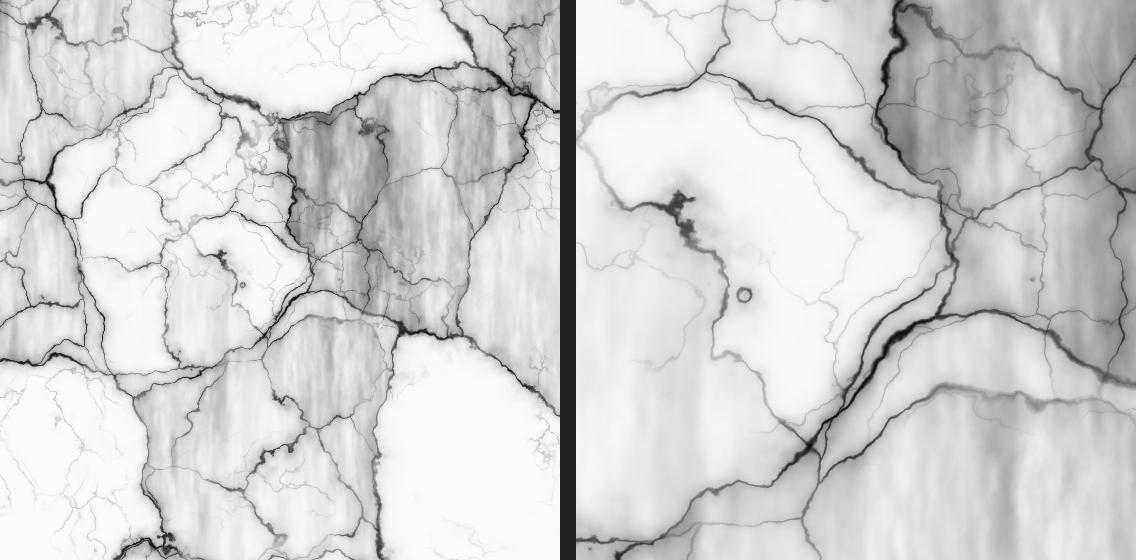
Left, the full canvas; right, a detail of the centre.
A WebGL 1 fragment shader for this texture:

```glsl
precision highp float;
uniform vec2 u_resolution;

float hash(vec2 p) {
  vec3 q = fract(p.xyx * vec3(0.1031, 0.1130, 0.0973));
  q += dot(q, q.yzx + 33.33);
  return fract((q.x + q.y) * q.z);
}

vec2 hash2(vec2 p) {
  return vec2(hash(p), hash(p + 57.3));
}

float noise(vec2 p) {
  vec2 i = floor(p), f = fract(p);
  f = f * f * (3.0 - 2.0 * f);
  float low = mix(hash(i), hash(i + vec2(1, 0)), f.x);
  float high = mix(hash(i + vec2(0, 1)), hash(i + vec2(1, 1)), f.x);
  return mix(low, high, f.y);
}

float fbm(vec2 p) {
  float sum = 0.0, gain = 0.5;
  for (int i = 0; i < 5; i++) {
    sum += gain * noise(p);
    p = mat2(1.6, 1.2, -1.2, 1.6) * p + 7.7;
    gain *= 0.5;
  }
  return sum / 0.97;
}

// Streaks keep their direction, so the octaves are not rotated
float streaks(vec2 p) {
  return 0.5 * noise(p) + 0.3 * noise(p * 2.1 + 5.0) + 0.2 * noise(p * 4.3 + 9.0);
}

vec2 warp(vec2 p) {
  return vec2(fbm(p), fbm(p + 31.7)) - 0.5;
}

// Voronoi: x is the distance to the nearest border, yz the cell index
vec3 cells(vec2 p, float scale) {
  p *= scale;
  vec2 base = floor(p), nearCell = base, nearOffset = vec2(0.0);
  float best = 9.0;
  for (int y = -1; y <= 1; y++)
    for (int x = -1; x <= 1; x++) {
      vec2 cell = base + vec2(float(x), float(y));
      vec2 offset = cell + hash2(cell) - p;
      float d = dot(offset, offset);
      if (d < best) {
        best = d;
        nearCell = cell;
        nearOffset = offset;
      }
    }
  float border = 9.0;
  for (int y = -2; y <= 2; y++)
    for (int x = -2; x <= 2; x++) {
      vec2 cell = nearCell + vec2(float(x), float(y));
      vec2 offset = cell + hash2(cell) - p;
      vec2 across = offset - nearOffset;
      if (dot(across, across) > 0.0001)
        border = min(border, dot(0.5 * (offset + nearOffset), normalize(across)));
    }
  return vec3(border / scale, nearCell);
}

// Soft dark core with a wide grey fringe
float crack(float d, float width, float fringe, float pixel) {
  float core = 1.0 - smoothstep(0.0, width + pixel, d);
  return max(core, 0.36 * exp(-d / fringe));
}

void main() {
  float side = min(u_resolution.x, u_resolution.y);
  vec2 p = gl_FragCoord.xy / side;
  float pixel = 1.0 / side;

  // Bent, jagged stone outlines
  vec2 bend = 0.17 * warp(p * 4.0) + 0.04 * warp(p * 21.0);
  vec2 jag = 0.012 * warp(p * 70.0);
  vec2 q = p + bend + jag;
  vec3 slab = cells(q, 2.6);
  vec3 shard = cells(q + 0.03 * warp(p * 9.0 + 4.0), 6.2);
  vec3 hair = cells(p + 1.6 * bend + 1.5 * jag, 12.0);
  float broken = step(0.3, fract(dot(slab.yz, vec2(0.45, 0.27)) + 0.1));
  float slabTone = fract(dot(slab.yz, vec2(0.618, 0.35)));
  float shardTone = hash(shard.yz + 13.0);

  // Grey stains drawn out vertically
  float patches = smoothstep(0.32, 0.66, fbm(p * vec2(9.0, 3.0) + 2.0));
  vec2 flow = p + 0.08 * bend + 0.4 * jag;
  float streak = smoothstep(0.25, 0.75, streaks(flow * vec2(38.0, 5.5)));
  float grain = fbm(p * vec2(110.0, 55.0)) - 0.5;
  float stain = smoothstep(0.3, 0.95, slabTone) * (0.45 + 0.55 * patches);
  stain += broken * 0.4 * shardTone * patches;
  float shade = 0.985 - stain * (0.1 + 0.22 * streak + 0.16 * grain);

  // Cracks swell into black knots and fade along their length
  float knot = pow(noise(q * 11.0 + 3.0), 5.0);
  float ragged = 0.2 + 1.5 * fbm(p * 55.0);
  float strength = smoothstep(0.3, 0.7, fbm(p * 12.0 + 17.0));
  float slabCrack = crack(slab.x, (0.0025 + 0.014 * knot) * ragged, 0.010, pixel);
  float shardCrack = crack(shard.x, (0.0018 + 0.006 * knot) * ragged, 0.007, pixel);
  float hairCrack = crack(hair.x, 0.0015 * ragged, 0.004, pixel);
  float hairMask = smoothstep(0.42, 0.64, fbm(p * 6.0 + 9.0));
  float nearSlab = exp(-slab.x / 0.05);

  shade *= 1.0 - slabCrack * mix(0.42, 0.92, strength);
  shade *= 1.0 - shardCrack * mix(0.16, 0.75, strength) * mix(0.15 * hairMask, 1.0, broken);
  shade *= 1.0 - hairCrack * 0.42 * hairMask * (0.35 + 0.65 * nearSlab);

  gl_FragColor = vec4(vec3(clamp(shade, 0.05, 1.0)), 1.0);
}
```
